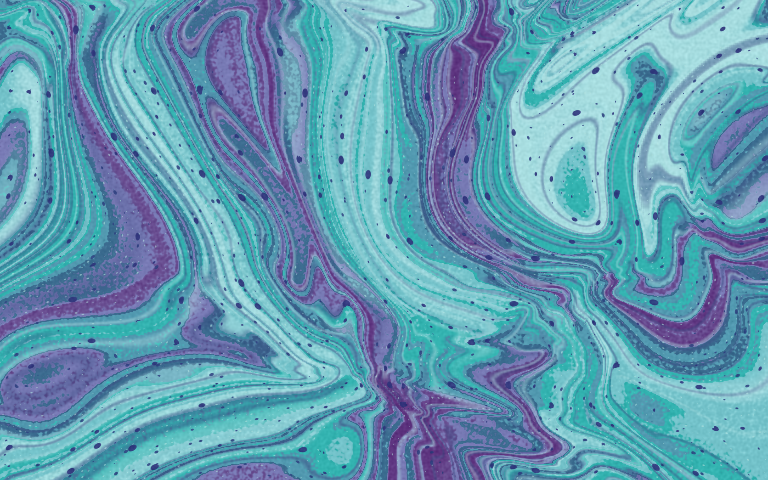
This texture is drawn by a WebGL 2 fragment shader. Its source:

```glsl
#version 300 es
precision highp float;
// Marbled paper: a plane folded by layered gradient noise gives two flow
// coordinates (across and along the strands). Streaks stacked across the flow
// select inks from a ramp; veins, paint drops and grain are laid on top.

uniform vec2 u_resolution;
out vec4 outColor;

vec2 hash(vec2 p) {
    vec3 q = fract(p.xyx * vec3(0.1031, 0.1030, 0.0973));
    q += dot(q, q.yzx + 33.33);
    return fract((q.xx + q.yz) * q.zy);
}

float slope(vec2 cell, vec2 offset) {
    return dot(hash(cell) * 2.0 - 1.0, offset);
}

float gradientNoise(vec2 p) {
    vec2 i = floor(p), f = p - i;
    vec2 s = f * f * f * (f * (f * 6.0 - 15.0) + 10.0);
    vec2 e = vec2(1.0, 0.0);
    return mix(mix(slope(i, f), slope(i + e.xy, f - e.xy), s.x),
               mix(slope(i + e.yx, f - e.yx), slope(i + e.xx, f - e.xx), s.x), s.y);
}

// Crisp steps across the flow, slow change along it; fades when too fine.
float streak(vec2 p) {
    float blur = fwidth(p.x);
    float edge = min(0.2 + 0.5 * blur, 0.5);
    vec2 i = floor(p), f = p - i;
    f = vec2(smoothstep(0.5 - edge, 0.5 + edge, f.x), smoothstep(0.0, 1.0, f.y));
    float n = mix(mix(hash(i).x, hash(i + vec2(1, 0)).x, f.x),
                  mix(hash(i + vec2(0, 1)).x, hash(i + vec2(1, 1)).x, f.x), f.y);
    return (2.0 * n - 1.0) * (1.0 - smoothstep(0.7, 1.8, blur));
}

// Thin line along the zero contour of stretched noise.
float vein(vec2 p) {
    float n = gradientNoise(p);
    return 1.0 - smoothstep(0.0, 0.05 + fwidth(n), abs(n));
}

// Scattered drops, drawn out along the strands.
float drops(vec2 p, float scale, float density, vec2 across) {
    vec2 cell = floor(p * scale);
    vec2 d = p * scale - cell - 0.3 - 0.4 * hash(cell + 17.0);
    d = vec2(dot(d, across) * 1.25, dot(d, vec2(-across.y, across.x)) * 0.75);
    vec2 r = hash(cell + 91.0);
    float pixel = scale / u_resolution.y;
    float radius = mix(0.04, 0.17, r.y * r.y);
    return step(r.x, density) * (1.0 - smoothstep(-0.6, 0.6, (length(d) - radius) / pixel));
}

vec3 ink(float t) {
    vec3 c = mix(vec3(0.36, 0.19, 0.49), vec3(0.42, 0.32, 0.58), smoothstep(0.0, 0.1, t));
    c = mix(c, vec3(0.47, 0.48, 0.71), smoothstep(0.09, 0.13, t));
    c = mix(c, vec3(0.23, 0.42, 0.56), smoothstep(0.19, 0.23, t));
    c = mix(c, vec3(0.32, 0.60, 0.69), smoothstep(0.31, 0.37, t));
    c = mix(c, vec3(0.20, 0.70, 0.69), smoothstep(0.54, 0.60, t));
    c = mix(c, vec3(0.45, 0.76, 0.79), smoothstep(0.79, 0.84, t));
    return mix(c, vec3(0.66, 0.87, 0.88), smoothstep(0.90, 1.0, t));
}

void main() {
    vec2 p = gl_FragCoord.xy / u_resolution.y;

    // Fold the plane, each pass finer than the last.
    vec2 w = p;
    float size = 0.9, freq = 1.3;
    for (int i = 0; i < 4; i++) {
        vec2 q = w * freq + 7.3 * float(i) + 3.7;
        w += size * vec2(gradientNoise(q), gradientNoise(q.yx + 41.5));
        size *= 0.48;
        freq *= 1.8;
    }
    float bend = w.y - 0.5;
    vec2 flow = vec2(w.x + 0.35 * w.y + 0.9 * bend * bend, w.y - 0.35 * w.x) + 20.0;
    vec2 across = normalize(vec2(dFdx(flow.x), dFdy(flow.x)) + 1e-6);

    // Broad pools, then bands, strands and threads.
    float calm = smoothstep(0.05, 0.35, gradientNoise(w * 1.7 + 60.0));
    float tone = 3.0 * gradientNoise(flow * vec2(2.6, 1.2));
    tone += 0.7 * streak(flow * vec2(8.0, 1.5));
    float fine = 0.8 * streak(flow * vec2(25.0, 2.5) + 30.0);
    fine += 0.8 * streak(flow * vec2(68.0, 4.0) + 70.0);
    tone = mix(tone, 0.45, 0.55 * calm) + fine * (1.0 - 0.5 * calm);

    // Fine mottling of the wet paint.
    float grain = gradientNoise(p * 150.0) + 0.6 * gradientNoise(p * 75.0 + 9.0);
    tone += 0.3 * grain;
    vec3 color = ink(1.0 / (1.0 + exp(-2.05 * tone)));

    // Dark and pale veins.
    float dark = vein(flow * vec2(17.0, 2.0) + 11.0);
    float pale = vein(flow * vec2(13.0, 1.6) + 83.0);
    color = mix(color, vec3(0.24, 0.30, 0.52), 0.45 * dark * (1.0 - 0.6 * calm));
    color = mix(color, vec3(0.70, 0.88, 0.90), 0.40 * pale);

    // Pale speckles and indigo drops.
    float crowd = smoothstep(-0.25, 0.3, gradientNoise(w * 4.0 + 33.0));
    color = mix(color, vec3(0.70, 0.89, 0.88), 0.6 * drops(p, 85.0, 0.5 * crowd, across));
    color = mix(color, vec3(0.17, 0.24, 0.49), 0.85 * drops(p + 3.0, 44.0, 0.4 * crowd, across));
    color = mix(color, vec3(0.18, 0.20, 0.48), 0.90 * drops(p + 5.0, 23.0, 0.35, across));

    outColor = vec4(clamp(color + 0.06 * grain, 0.0, 1.0), 1.0);
}
```
